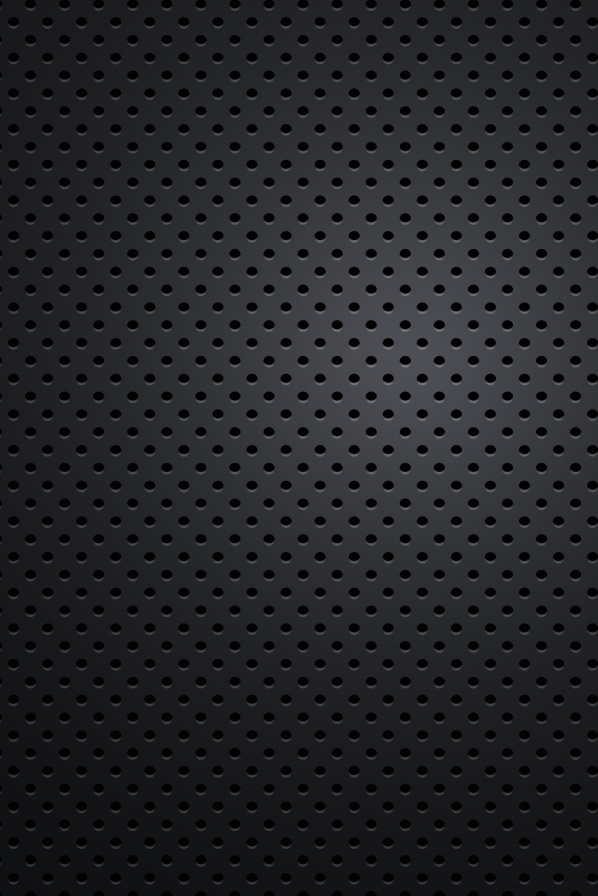
This pattern is drawn by a Shadertoy shader. Its source:

```glsl
// Dark perforated metal sheet: staggered rows of small round holes, each with
// a lit lower lip, under a soft off-centre spotlight. The holes come from a
// folded lattice and two offset circles; lengths are in canvas heights.

// Antialiased disc coverage
float disc(vec2 p, float radius, float soft) {
    return 1.0 - smoothstep(-soft, soft, length(p) - radius);
}

// Offset from the nearest hole centre, with every second row shifted half a pitch
vec2 staggeredCell(vec2 p) {
    vec2 pitch = vec2(0.03802, 0.0199);
    p -= vec2(0.0341, 0.9943);
    float row = round(p.y / pitch.y);
    p.x -= 0.5 * pitch.x * mod(row, 2.0);
    return vec2(p.x - pitch.x * round(p.x / pitch.x), p.y - pitch.y * row);
}

// Sheet brightness: broad glow right of centre, fading towards the bottom
float sheetLight(vec2 p) {
    float d = length(p - vec2(0.456, 0.596));
    float glow = 0.060 + 0.258 * exp(-pow(d / 0.339, 1.4));
    return glow * mix(0.87, 1.08, p.y);
}

void mainImage(out vec4 fragColor, in vec2 fragCoord) {
    vec2 p = fragCoord / iResolution.y;
    float soft = 0.75 / iResolution.y;

    // Sheet, cooler in the shadows
    float light = sheetLight(p);
    vec3 sheet = light * vec3(0.98, 0.99, 1.04) + vec3(-0.002, 0.0, 0.005);

    // Lip: catches more light towards its lower edge
    vec2 cell = staggeredCell(p);
    float lower = smoothstep(0.001, -0.0058, cell.y);
    vec3 lip = sheet * mix(0.6, 1.1, lower) + 0.14 * lower;
    float rim = disc(cell, 0.0064, soft);
    vec3 color = mix(sheet, lip, rim);

    // Opening: lens shared by the rim and a circle raised above it
    float opening = rim * disc(cell - vec2(0.0, 0.0031), 0.0066, soft);
    color = mix(color, vec3(0.008, 0.008, 0.012), opening);

    fragColor = vec4(color, 1.0);
}
```
